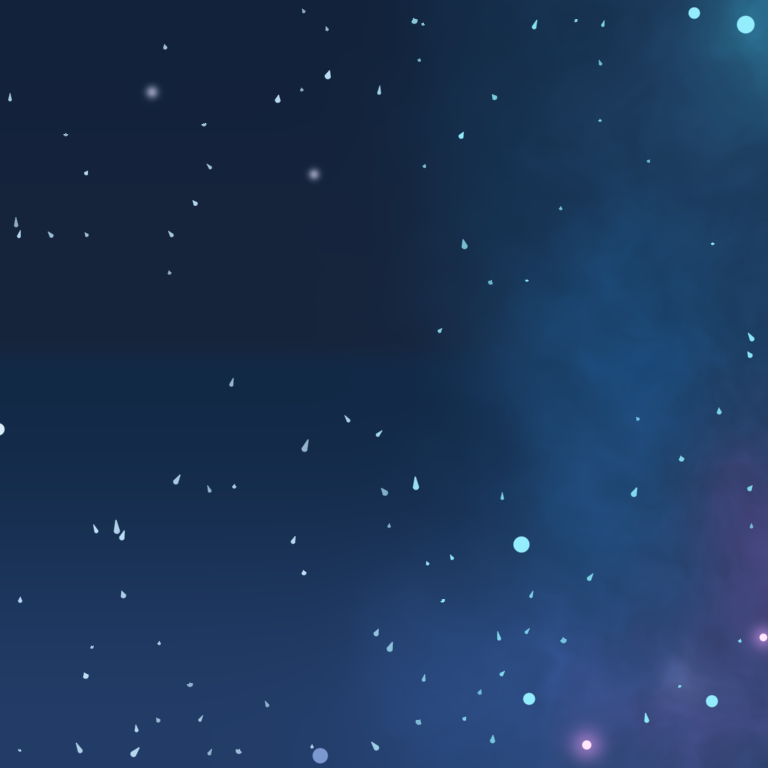
A WebGL 2 fragment shader for this background:

```glsl
#version 300 es
precision highp float;
// Night sky: a banded navy gradient on the left, a blue and violet nebula
// on the right. Soft gaussian clouds are bent by fractal noise, and small
// teardrop stars are scattered on hashed grids around a few large lights.
uniform vec2 u_resolution;
out vec4 fragColor;

float hash(vec2 p) {
  p = fract(p * vec2(123.34, 456.21));
  p += dot(p, p + 45.32);
  return fract(p.x * p.y);
}

float noise(vec2 p) {
  vec2 i = floor(p), f = fract(p);
  f = f * f * (3.0 - 2.0 * f);
  return mix(mix(hash(i), hash(i + vec2(1, 0)), f.x),
             mix(hash(i + vec2(0, 1)), hash(i + vec2(1, 1)), f.x), f.y);
}

float fbm(vec2 p) {
  float sum = 0.0, amp = 0.5;
  for (int i = 0; i < 5; i++) {
    sum += amp * noise(p);
    p = mat2(1.6, 1.2, -1.2, 1.6) * p + 7.3;
    amp *= 0.5;
  }
  return sum;
}

// Elliptical gaussian falloff
float cloud(vec2 p, vec2 center, vec2 size) {
  vec2 d = (p - center) / size;
  return exp(-dot(d, d));
}

float disc(vec2 p, vec2 center, float radius) {
  float edge = 0.0006 + 0.5 / u_resolution.y;
  return 1.0 - smoothstep(-edge, edge, length(p - center) - radius);
}

vec3 skyColor(vec2 uv) {
  vec3 sky = mix(vec3(0.135, 0.235, 0.405), vec3(0.07, 0.16, 0.275), smoothstep(0.04, 0.50, uv.y));
  sky = mix(sky, vec3(0.086, 0.14, 0.232), smoothstep(0.515, 0.56, uv.y));
  return mix(sky, vec3(0.070, 0.132, 0.228), smoothstep(0.6, 1.0, uv.y));
}

vec3 addNebula(vec3 col, vec2 uv) {
  vec2 warp = vec2(fbm(uv * 6.0), fbm(uv * 6.0 + 19.0)) - 0.48;
  vec2 p = uv + 0.14 * warp;
  float wisps = 0.55 + 0.9 * fbm(uv * 11.0 + warp * 3.0);

  // Teal veil right of the dark sky
  float border = 0.49 + 0.10 * cloud(p, vec2(0.5, 0.45), vec2(1.0, 0.18));
  float veil = smoothstep(border - 0.04, border + 0.36, p.x);
  col = mix(col, vec3(0.115, 0.24, 0.375), veil * 0.95);
  col = mix(col, vec3(0.075, 0.18, 0.295), 0.75 * cloud(p, vec2(0.66, 0.84), vec2(0.14, 0.24)));

  // Blue body, lower swell, violet edge and the corner glow
  col = mix(col, vec3(0.10, 0.29, 0.475), min(1.0, wisps * 0.85 * cloud(p, vec2(0.84, 0.58), vec2(0.16, 0.15))));
  col = mix(col, vec3(0.13, 0.315, 0.515), min(1.0, wisps * 0.8 * cloud(p, vec2(0.76, 0.35), vec2(0.12, 0.18))));
  col = mix(col, vec3(0.185, 0.325, 0.57), min(1.0, wisps * 0.9 * cloud(p, vec2(0.69, 0.08), vec2(0.18, 0.14))));
  col = mix(col, vec3(0.27, 0.27, 0.49), min(1.0, wisps * 0.9 * cloud(p, vec2(1.02, 0.25), vec2(0.14, 0.18))));
  col = mix(col, vec3(0.27, 0.30, 0.53), min(1.0, wisps * 0.85 * cloud(p, vec2(0.90, 0.05), vec2(0.17, 0.12))));
  col = mix(col, vec3(0.36, 0.42, 0.64), 0.6 * wisps * cloud(p, vec2(0.87, 0.11), vec2(0.035, 0.045)));
  col = mix(col, vec3(0.17, 0.45, 0.58), 0.85 * cloud(p, vec2(1.01, 0.97), vec2(0.10, 0.11)));

  // Fine grain of the gas, only where the veil is lit
  return col * (1.0 + 0.18 * veil * (fbm(uv * 26.0 + warp * 4.0) - 0.48));
}

// Teardrop stars, at most one in each cell of a hashed grid
float starLayer(vec2 uv, float cells, float seed) {
  vec2 id = floor(uv * cells);
  float pick = hash(id + seed);
  float cluster = smoothstep(0.3, 0.7, noise(id / cells * 6.0 + 2.5));
  float chance = 0.04 + 0.16 * cluster + 0.08 * smoothstep(0.4, 0.1, uv.y);
  vec2 spot = 0.25 + 0.5 * vec2(hash(id + seed + 3.1), hash(id + seed + 8.7));
  vec2 p = uv - (id + spot) / cells;
  float angle = 1.6 * (hash(id + seed + 5.5) - 0.5);
  p = mat2(cos(angle), sin(angle), -sin(angle), cos(angle)) * p;

  // A round base that tapers upward into a tail
  float radius = mix(0.0022, 0.0043, pow(hash(id + seed + 6.2), 2.0));
  float tail = radius * mix(0.0, 3.5, hash(id + seed + 1.9));
  float along = clamp(p.y / max(tail, 0.0001), 0.0, 1.0);
  float drop = disc(p, vec2(0.0, along * tail), radius * (1.0 - 0.75 * along));
  return step(pick, chance) * drop * (0.7 + 0.3 * hash(id + seed + 4.4));
}

void main() {
  vec2 uv = gl_FragCoord.xy / u_resolution;
  vec3 col = addNebula(skyColor(uv), uv);

  // Scattered stars, cyan toward the right
  vec3 starColor = mix(vec3(0.74, 0.88, 0.97), vec3(0.55, 0.92, 0.98), smoothstep(0.4, 0.65, uv.x));
  for (int i = 0; i < 2; i++)
    col = mix(col, starColor, starLayer(uv, 15.0 + 6.0 * float(i), 11.0 + 23.0 * float(i)));

  // Large cyan lights
  float lights = disc(uv, vec2(0.971, 0.968), 0.0115) + disc(uv, vec2(0.904, 0.983), 0.0075)
    + disc(uv, vec2(0.679, 0.291), 0.0105) + disc(uv, vec2(0.689, 0.090), 0.0078)
    + disc(uv, vec2(0.927, 0.087), 0.0078);
  col = mix(col, vec3(0.58, 0.93, 0.99), min(lights, 1.0));
  col = mix(col, vec3(0.85, 0.93, 0.97), disc(uv, vec2(-0.002, 0.441), 0.008));

  // Hazy pale stars
  float haze = cloud(uv, vec2(0.198, 0.880), vec2(0.008)) + cloud(uv, vec2(0.409, 0.773), vec2(0.007));
  col = mix(col, vec3(0.64, 0.66, 0.78), 0.85 * min(haze, 1.0));
  col = mix(col, vec3(0.52, 0.64, 0.86), 0.9 * disc(uv, vec2(0.417, 0.016), 0.010));

  // Pink glows with bright cores
  float halo = cloud(uv, vec2(0.764, 0.030), vec2(0.021)) + cloud(uv, vec2(0.994, 0.170), vec2(0.015));
  float core = disc(uv, vec2(0.764, 0.030), 0.006) + disc(uv, vec2(0.994, 0.170), 0.005);
  col = mix(col, vec3(0.66, 0.50, 0.80), 0.75 * min(halo, 1.0));
  fragColor = vec4(mix(col, vec3(1.0, 0.90, 0.98), min(core, 1.0)), 1.0);
}
```
